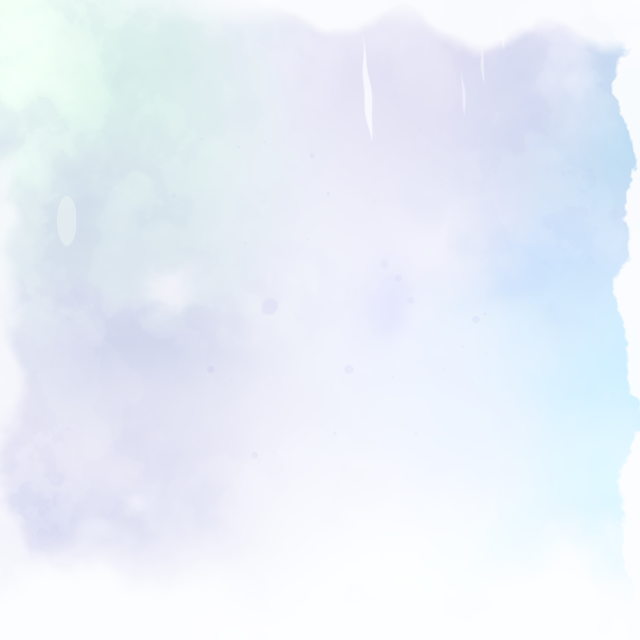
This background is drawn by a WebGL 2 fragment shader. Its source:

```glsl
#version 300 es
precision highp float;
uniform vec2 u_resolution;
out vec4 outColor;

vec2 hash2(vec2 p) {
  vec3 a = fract(p.xyx * vec3(0.1031, 0.1030, 0.0973));
  a += dot(a, a.yzx + 33.33);
  return fract((a.xx + a.yz) * a.zy);
}

// Soft cellular noise: random cell tones blended by distance.
float cells(vec2 p) {
  vec2 id = floor(p), f = fract(p);
  float sum = 0.0, total = 0.0;
  for (int j = -1; j <= 1; j++) {
    for (int i = -1; i <= 1; i++) {
      vec2 g = vec2(i, j), h = hash2(id + g + 40.0);
      vec2 d = g + 0.2 + 0.6 * h - f;
      float w = exp(-5.0 * dot(d, d));
      sum += w * fract(h.x * 7.0 + h.y * 13.0);
      total += w;
    }
  }
  return sum / total;
}

float layeredCells(vec2 p) {
  float v = 0.0, amp = 0.5;
  for (int i = 0; i < 5; i++) {
    v += amp * cells(p);
    p = mat2(1.6, 1.2, -1.2, 1.6) * p + 7.3;
    amp *= 0.53;
  }
  return v;
}

// Pools pigment around a centre.
vec3 wash(vec3 base, vec2 p, vec2 centre, vec2 radius, vec3 tint) {
  vec2 d = (p - centre) / radius;
  return mix(base, tint, exp(-dot(d, d)));
}

// Tapered streak hanging down from its top end.
float drip(vec2 p, vec2 top, float len, float width, float px) {
  float t = clamp((top.y - p.y) / len, 0.0, 1.0);
  float x = p.x - top.x - 0.012 * t * len / 0.15 - 0.001 * sin(p.y * 90.0);
  float w = width * sin(3.1416 * pow(t, 1.4));
  return smoothstep(px, -px, abs(x) - w) * step(0.001, t) * step(t, 0.999);
}

void main() {
  vec2 p = gl_FragCoord.xy / u_resolution;
  float px = 1.0 / min(u_resolution.x, u_resolution.y);
  float broad = layeredCells(p * 5.0);
  float grain = layeredCells(p * 13.0 + 20.0);
  vec2 q = p + 0.14 * (vec2(broad, grain) - 0.5);

  // Pale ground, then lilac, mint and blue washes
  vec3 c = vec3(0.945, 0.945, 0.988);
  c = wash(c, q, vec2(0.68, 0.08), vec2(0.48, 0.32), vec3(0.99, 0.998, 1.0));
  c = wash(c, q, vec2(0.70, 0.42), vec2(0.20, 0.17), vec3(0.94, 0.96, 1.0));
  c = wash(c, q, vec2(0.15, 0.32), vec2(0.25, 0.22), vec3(0.90, 0.90, 0.96));
  c = wash(c, q, vec2(0.18, 0.85), vec2(0.23, 0.28), vec3(0.86, 0.945, 0.925));
  c = wash(c, q, vec2(0.00, 1.00), vec2(0.14, 0.24), vec3(0.94, 1.0, 0.965));
  c = wash(c, q, vec2(0.14, 0.63), vec2(0.19, 0.13), vec3(0.85, 0.895, 0.93));
  c = wash(c, q, vec2(0.19, 0.46), vec2(0.17, 0.08), vec3(0.84, 0.855, 0.935));
  c = wash(c, q, vec2(0.13, 0.18), vec2(0.17, 0.08), vec3(0.855, 0.865, 0.95));
  c = wash(c, q, vec2(0.66, 0.87), vec2(0.21, 0.17), vec3(0.895, 0.89, 0.96));
  c = wash(c, q, vec2(0.83, 0.77), vec2(0.14, 0.17), vec3(0.855, 0.875, 0.955));
  c = wash(c, q, vec2(0.98, 0.79), vec2(0.11, 0.18), vec3(0.75, 0.86, 0.95));
  c = wash(c, q, vec2(0.88, 0.59), vec2(0.10, 0.08), vec3(0.80, 0.87, 0.98));
  c = wash(c, q, vec2(0.99, 0.44), vec2(0.17, 0.15), vec3(0.80, 0.93, 1.0));
  c = wash(c, q, vec2(0.97, 0.22), vec2(0.14, 0.18), vec3(0.88, 0.97, 1.0));
  c = wash(c, q, vec2(0.61, 0.54), vec2(0.06, 0.07), vec3(0.90, 0.91, 0.99));
  c = wash(c, q, vec2(0.70, 0.63), vec2(0.08, 0.06), vec3(0.935, 0.94, 0.985));

  // Mottled pigment, strongest at the left and upper right
  float wet = 0.25 + exp(-9.0 * p.x * p.x) + smoothstep(0.55, 0.9, p.x) * smoothstep(0.45, 0.7, p.y);
  float patches = smoothstep(0.47, 0.51, grain) + smoothstep(0.53, 0.56, broad) - 1.0;
  c += wet * vec3(0.9, 0.85, 0.4) * (0.010 * patches + 0.05 * (grain - 0.5));

  // Lifted pale blooms
  c = wash(c, q, vec2(0.25, 0.56), vec2(0.035, 0.025), vec3(0.945, 0.95, 0.975));
  c = wash(c, q, vec2(0.20, 0.21), vec2(0.035, 0.03), vec3(0.93, 0.935, 0.98));
  float tear = length((p - vec2(0.104, 0.655)) / vec2(0.014, 0.037)) + 0.5 * (grain - 0.5);
  c = mix(c, vec3(0.92, 0.95, 0.95), 0.6 * smoothstep(1.05, 0.95, tear));

  // Lilac blot and scattered specks
  float blot = length(p - vec2(0.42, 0.518)) + 0.02 * (grain - 0.5);
  c -= vec3(0.035, 0.04, 0.01) * smoothstep(0.018, 0.013, blot);
  for (int i = 0; i < 26; i++) {
    vec2 h = hash2(vec2(float(i) * 3.7, 5.0));
    vec2 k = hash2(vec2(9.0, float(i) * 2.3));
    float r = 0.0015 + 0.006 * k.x * k.x * k.x;
    float d = length(p - vec2(0.26, 0.25) - h * vec2(0.5, 0.56)) - r;
    c -= vec3(0.035, 0.035, 0.012) * (0.4 + 0.6 * k.y) * smoothstep(px, -px, d);
  }

  // White streaks near the top
  float streaks = drip(p, vec2(0.567, 0.945), 0.165, 0.006, px);
  for (int i = 0; i < 3; i++) {
    float n = float(i);
    vec2 top = vec2(0.721 + 0.03 * n, 0.89 + 0.05 * n);
    streaks = max(streaks, 0.6 * drip(p, top, 0.07, 0.0025, px));
  }
  c = mix(c, vec3(0.985, 0.985, 1.0), 0.8 * streaks);

  // Ragged paper margins
  float rim = 0.975 + 0.009 * sin(p.y * 19.0 + 1.0) + 0.006 * sin(p.y * 43.0) + 0.07 * (grain - 0.5);
  rim -= 0.05 * smoothstep(0.94, 1.0, p.y);
  float paper = 0.92 * smoothstep(-0.002 - px, 0.002 + px, p.x - rim);
  float bottom = smoothstep(0.20, 0.03, p.y + 0.28 * (broad - 0.5));
  float left = smoothstep(0.065, 0.025, p.x + 0.16 * (broad - 0.5)) * smoothstep(0.78, 0.70, p.y);
  float lobes = 0.965 + 0.022 * sin(p.x * 29.0 + 1.8) + 0.10 * (broad - 0.5);
  float upper = smoothstep(-0.012, 0.02, p.y - lobes) * smoothstep(0.30, 0.42, p.x);
  float haze = smoothstep(0.95, 1.0, p.y) * smoothstep(0.10, 0.40, p.x);
  paper = max(max(paper, bottom * 0.95), max(0.65 * left, max(0.85 * upper, 0.7 * haze)));
  c = mix(c, vec3(0.992, 0.995, 1.0), paper);

  outColor = vec4(clamp(c, 0.0, 1.0), 1.0);
}
```
